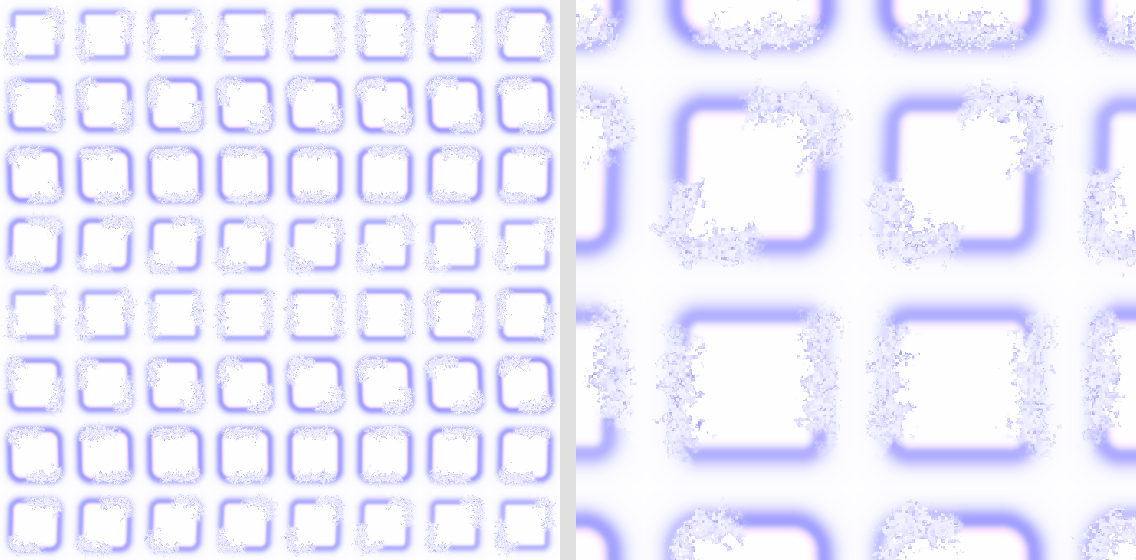
Left, the full canvas; right, a detail of the centre.
Write a WebGL 2 fragment shader that draws this pattern.

```glsl
#version 300 es
precision highp float;

uniform vec2 u_resolution;
out vec4 fragColor;

const float PI = 3.14159;
const float GRID = 8.0;

float hash(vec2 p) {
    vec3 q = fract(p.xyx * vec3(0.1031, 0.1030, 0.0973));
    q += dot(q, q.yzx + 33.33);
    return fract((q.x + q.y) * q.z);
}

float valueNoise(vec2 p) {
    vec2 cell = floor(p), f = fract(p);
    f = f * f * (3.0 - 2.0 * f);
    return mix(mix(hash(cell), hash(cell + vec2(1, 0)), f.x),
               mix(hash(cell + vec2(0, 1)), hash(cell + vec2(1, 1)), f.x), f.y);
}

float fractalNoise(vec2 p) {
    float sum = 0.0, weight = 0.5;
    for (int octave = 0; octave < 4; octave++) {
        sum += weight * valueNoise(p);
        p = p * 2.03 + 17.1;
        weight *= 0.7;
    }
    return sum / 1.266;
}

float roundedBox(vec2 p, float halfSize, float radius) {
    vec2 q = abs(p) - halfSize + radius;
    return length(max(q, 0.0)) + min(max(q.x, q.y), 0.0) - radius;
}

void main() {
    vec2 uv = gl_FragCoord.xy / u_resolution;
    vec2 tile = floor(uv * GRID);
    vec2 p = fract(uv * GRID) - 0.5;

    // Reading order drives the wear direction and the line strength
    float index = (GRID - 1.0 - tile.y) * GRID + tile.x;
    float angle = -(index - 4.0) * PI / 32.0;
    float strength = abs(sin(index * PI / 32.0));

    // Slightly leaning rounded square
    vec2 q = p;
    q.x -= 0.04 * sin(2.0 * angle) * p.y;
    float d = roundedBox(q, mix(0.308, 0.352, strength), mix(0.05, 0.15, strength));

    // Glowing line: crisp inside, soft outside
    float spread = d < 0.0 ? 0.031 : 0.062;
    float glow = exp(-pow(d / spread, 2.0));
    float halo = d > 0.0 ? 0.12 * (1.0 - exp(-d / 0.02)) * exp(-pow(d / 0.12, 2.0)) : 0.0;
    float ink = glow * mix(0.72, 1.0, strength) + halo;

    // Two opposite worn zones turning from tile to tile
    float rough = fractalNoise(uv * 130.0) - 0.5;
    float speck = hash(floor(uv * 512.0) + 3.0);
    float grain = mix(valueNoise(uv * 300.0 + 7.0), speck, 0.6);
    float facing = abs(dot(p, vec2(cos(angle), sin(angle)))) / max(length(p), 0.001);
    float worn = smoothstep(0.66, 0.84, facing + 0.35 * rough);

    // Crumbled band with a speckled outline
    float shift = mix(0.035, -0.022, strength);
    float crumble = d - shift + 0.24 * rough + 0.06 * (speck - 0.5);
    float band = 1.0 - smoothstep(0.048, 0.062, abs(crumble));
    float outline = exp(-pow((abs(crumble) - 0.052) / 0.012, 2.0));
    float flakes = band * (0.12 + 0.5 * pow(grain, 3.0)) + 0.6 * outline * grain;
    float residue = ink * smoothstep(-0.02, 0.05, d) * mix(0.3, 0.95, strength);
    ink = mix(ink, max(flakes, residue * (1.0 - 0.75 * band)), worn);

    // Violet-blue ink on white, with a faint pink inner rim
    vec3 color = vec3(0.995, 0.995, 1.0) - ink * vec3(0.36, 0.37, 0.0);
    float rim = exp(-pow((d + 0.042) / 0.018, 2.0)) * (1.0 - worn) * strength;
    color -= rim * vec3(-0.04, 0.05, 0.0);

    fragColor = vec4(clamp(color, 0.0, 1.0), 1.0);
}
```
